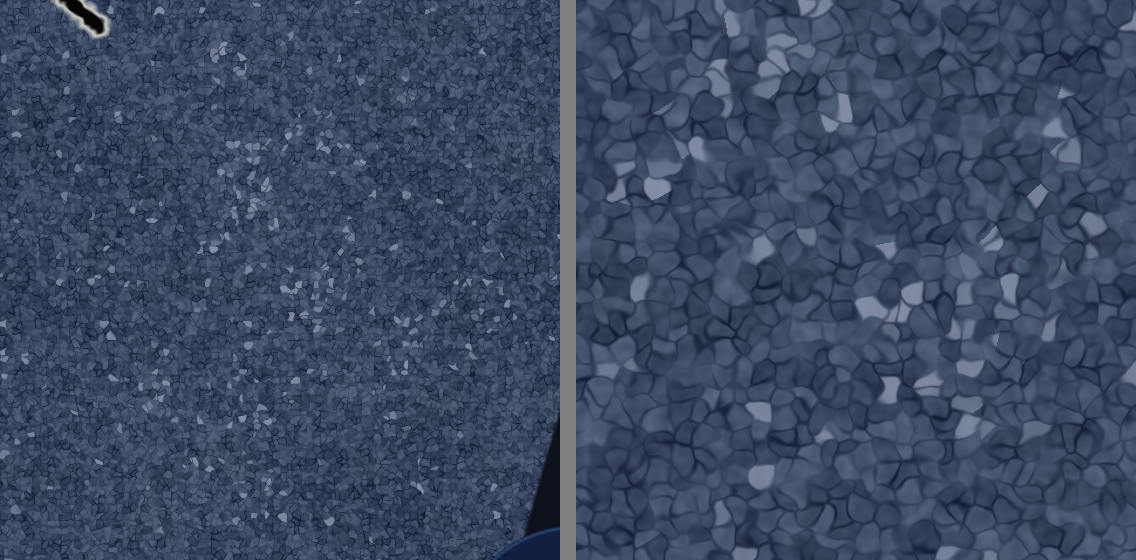
Left: the whole. Right: its middle third, enlarged.
Reproduce this texture procedurally as a WebGL 2 fragment shader.

```glsl
#version 300 es
precision highp float;

uniform vec2 u_resolution;
out vec4 outColor;

vec3 hash3(vec2 cell) {
  vec3 q = fract(vec3(cell.xyx) * vec3(0.1031, 0.1030, 0.0973));
  q += dot(q, q.yxz + 33.33);
  return fract((q.xxy + q.yzz) * q.zyx);
}

float gradientDot(vec2 cell, vec2 offset) {
  float angle = 6.2832 * hash3(cell + 57.0).x;
  return dot(vec2(cos(angle), sin(angle)), offset);
}

float gradientNoise(vec2 p) {
  vec2 i = floor(p), f = fract(p);
  vec2 u = f * f * f * (f * (f * 6.0 - 15.0) + 10.0);
  vec2 e = vec2(0.0, 1.0);
  return mix(
    mix(gradientDot(i, f), gradientDot(i + e.yx, f - e.yx), u.x),
    mix(gradientDot(i + e.xy, f - e.xy), gradientDot(i + e.yy, f - e.yy), u.x), u.y);
}

// Soft cells: x = grain tone, y = gap between grains, z = sparkle
vec3 grains(vec2 p, float sparkleChance) {
  vec2 home = floor(p);
  float nearest = 9.0, second = 9.0, total = 0.0;
  vec2 sum = vec2(0.0);
  for (int y = -1; y <= 1; y++) {
    for (int x = -1; x <= 1; x++) {
      vec2 cell = home + vec2(x, y);
      vec3 rnd = hash3(cell);
      vec3 shape = hash3(cell + 211.0);
      vec2 d = p - cell - 0.1 - 0.8 * rnd.xy;
      float angle = 6.2832 * shape.x;
      vec2 axis = vec2(cos(angle), sin(angle));
      d = vec2(dot(d, axis) * 0.85, dot(d, vec2(-axis.y, axis.x)) * 1.2);
      float dist = length(d);
      second = min(second, max(nearest, dist));
      nearest = min(nearest, dist);
      float weight = exp(-14.0 * dist);
      float sparkle = step(1.0 - sparkleChance, shape.y) * (0.5 + 0.5 * shape.z);
      sum += weight * vec2(rnd.z, sparkle);
      total += weight;
    }
  }
  float gap = 1.0 - smoothstep(0.0, 0.32, second - nearest);
  return vec3(sum.x / total, gap, sum.y / total);
}

float segmentDistance(vec2 p, vec2 a, vec2 b) {
  vec2 pa = p - a, ba = b - a;
  return length(pa - ba * clamp(dot(pa, ba) / dot(ba, ba), 0.0, 1.0));
}

void main() {
  vec2 p = gl_FragCoord.xy / u_resolution;

  // Irregular grain outlines
  vec2 warp = vec2(gradientNoise(p * 70.0), gradientNoise(p * 70.0 + 31.7));
  vec2 q = p + 0.007 * warp;

  // Pale grains gather in loose clusters along a slanted band
  float band = exp(-12.0 * pow(p.x - 0.42 - 0.22 * (p.y - 0.4), 2.0));
  float patches = smoothstep(0.0, 0.4, gradientNoise(p * 7.0 + 4.3));
  float height = smoothstep(0.05, 0.3, p.y) * (1.0 - smoothstep(0.8, 0.95, p.y));
  float chance = 0.015 + 0.38 * band * patches * (0.25 + 0.75 * height);
  vec3 grain = grains(q * 82.0, chance);

  // Blue-grey pile with broken dark gaps
  float gapDepth = clamp(0.36 + 0.7 * gradientNoise(p * 48.0 + 9.1), 0.05, 0.8);
  float tone = 0.66 + 0.55 * (grain.x - 0.5) - gapDepth * grain.y;
  tone += 0.3 * gradientNoise(p * 110.0) + 0.14 * gradientNoise(p * 190.0);
  tone += 0.14 * gradientNoise(p * 5.0 + 2.0) + 0.06 * band;
  vec3 color = mix(vec3(0.10, 0.14, 0.235), vec3(0.31, 0.37, 0.47), clamp(tone, -0.1, 1.2));
  color += vec3(0.012, 0.0, 0.022) * gradientNoise(p * 9.0 + 17.0);
  color = mix(color, vec3(0.56, 0.60, 0.69), 0.85 * grain.z * (1.0 - 0.6 * grain.y));

  // Dark stroke with a pale halo at the upper edge
  float stroke = segmentDistance(q, vec2(0.10, 1.02), vec2(0.176, 0.953));
  color = mix(color, vec3(0.80, 0.80, 0.78), 1.0 - smoothstep(0.013, 0.028, stroke));
  color = mix(color, vec3(0.02), 1.0 - smoothstep(0.007, 0.015, stroke));

  // Shadowed wedge and curved rim in the lower corner
  float wedge = p.x - 0.935 - 0.286 * (p.y - 0.043);
  color = mix(color, vec3(0.05, 0.065, 0.11), smoothstep(-0.004, 0.005, wedge));
  float rim = length(p - vec2(1.03, -0.16)) - 0.222;
  color = mix(color, vec3(0.07, 0.12, 0.25), 1.0 - smoothstep(-0.003, 0.003, rim));
  color += vec3(0.08, 0.13, 0.16) * (1.0 - smoothstep(0.0, 0.005, abs(rim + 0.004)));

  outColor = vec4(color, 1.0);
}
```
